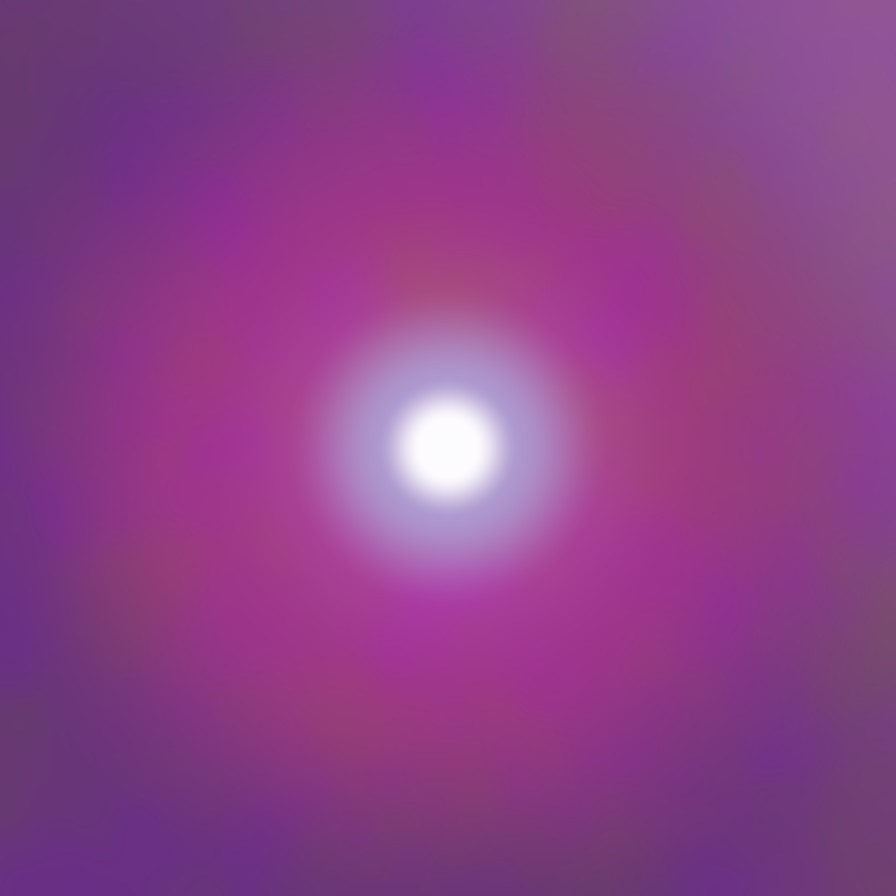
Reproduce this background procedurally as a WebGL 1 fragment shader.

```glsl
precision highp float;
// A glowing white star in a soft magenta and violet nebula.
// Radial blends form the core, halo and cloud; smooth value noise
// shifts the cloud between violet and a duller rose.

uniform vec2 u_resolution;

float hash(vec2 cell) {
    vec3 q = fract(vec3(cell.xyx) * 0.1031);
    q += dot(q, q.yzx + 33.33);
    return fract((q.x + q.y) * q.z);
}

float valueNoise(vec2 p) {
    vec2 cell = floor(p);
    vec2 f = fract(p);
    f = f * f * f * (f * (f * 6.0 - 15.0) + 10.0);
    float low = mix(hash(cell), hash(cell + vec2(1.0, 0.0)), f.x);
    float high = mix(hash(cell + vec2(0.0, 1.0)), hash(cell + 1.0), f.x);
    return mix(low, high, f.y);
}

// Layered noise, turned between octaves to hide the grid
float cloudNoise(vec2 p) {
    float sum = 0.0;
    float weight = 0.55;
    for (int i = 0; i < 3; i++) {
        sum += weight * valueNoise(p);
        p = mat2(0.8, 0.6, -0.6, 0.8) * p * 1.9 + 7.3;
        weight *= 0.5;
    }
    return sum;
}

// One inside the inner radius, falling smoothly to zero at the outer
float glow(float inner, float outer, float r) {
    return 1.0 - smoothstep(inner, outer, r);
}

void main() {
    vec2 uv = gl_FragCoord.xy / u_resolution;
    vec2 p = (gl_FragCoord.xy - 0.5 * u_resolution) / min(u_resolution.x, u_resolution.y);
    float r = length(p);

    // Cloud: violet rim, with a paler haze at the upper right
    vec3 color = vec3(0.41, 0.20, 0.49);
    color += vec3(0.13, 0.11, 0.10) * smoothstep(0.9, 2.0, uv.x + uv.y);
    color += vec3(0.03, 0.02, 0.0) * smoothstep(0.2, 0.5, p.x);

    // Magenta body and the rosier area around the star
    float cloudRadius = r + 0.05 * (cloudNoise(p * 4.0 + 11.0) - 0.48);
    color = mix(color, vec3(0.62, 0.225, 0.51), glow(0.25, 0.56, cloudRadius));
    color = mix(color, vec3(0.67, 0.28, 0.57), glow(0.12, 0.29, r));

    // Mottling in hue
    float tint = cloudNoise(p * 6.0 + 23.0) - 0.48;
    color += tint * vec3(0.02, -0.10, 0.20);

    // Lavender halo and white core
    color = mix(color, vec3(0.68, 0.60, 0.81), glow(0.07, 0.185, r));
    color = mix(color, vec3(0.99, 0.985, 0.995), glow(0.03, 0.08, r));

    gl_FragColor = vec4(color, 1.0);
}
```
